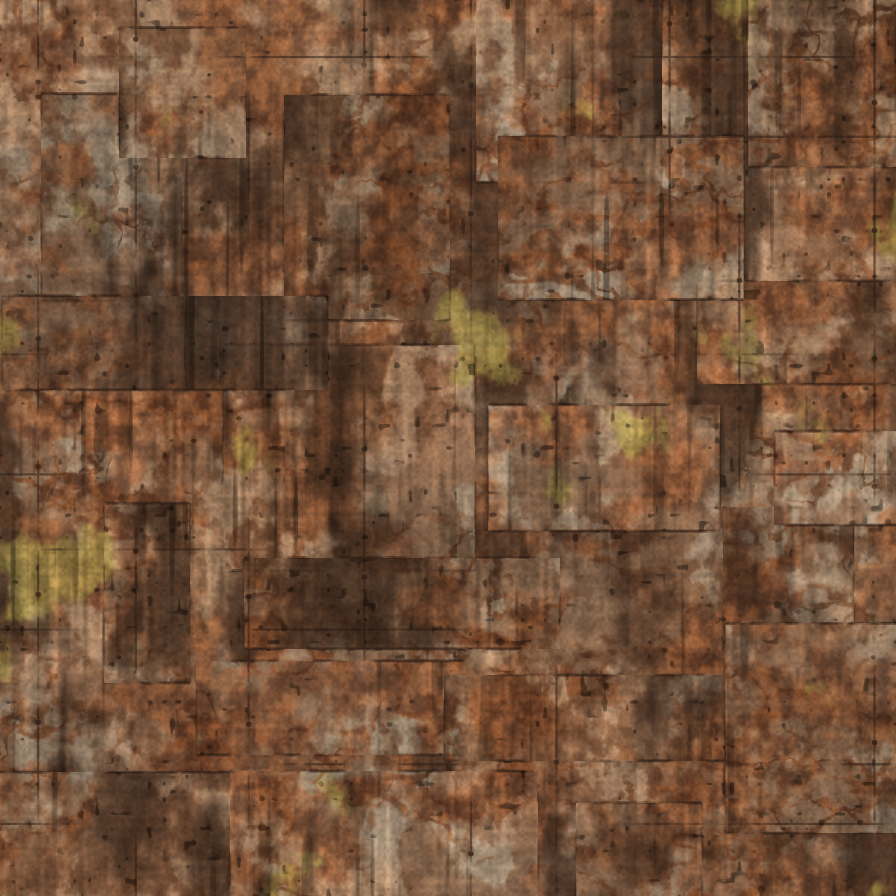
This texture is drawn by a Shadertoy shader. Its source:

```glsl
// Weathered rusty metal: patched panels, pale flaking paint, rust veins, streaks and seams.

float hash(vec2 p) {
    vec3 q = fract(p.xyx * 0.1031);
    q += dot(q, q.yzx + 33.33);
    return fract((q.x + q.y) * q.z);
}

float noise(vec2 p) {
    vec2 i = floor(p), f = fract(p);
    f = f * f * (3.0 - 2.0 * f);
    return mix(mix(hash(i), hash(i + vec2(1, 0)), f.x),
               mix(hash(i + vec2(0, 1)), hash(i + vec2(1, 1)), f.x), f.y);
}

float fbm(vec2 p) {
    float sum = 0.0, amp = 0.52;
    for (int i = 0; i < 5; i++) {
        sum += amp * noise(p);
        p = mat2(0.8, 0.6, -0.6, 0.8) * p * 2.1 + 17.3;
        amp *= 0.5;
    }
    return sum;
}

// Thin wandering lines along the mid level of a noise field
float veins(vec2 p, float width) {
    vec2 warp = vec2(fbm(p * 1.3 + 40.0), fbm(p * 1.3 + 71.0)) - 0.5;
    float level = noise(p + 1.6 * warp) * 0.8 + 0.2 * noise(p * 3.7);
    return smoothstep(width, width * 0.25, abs(level - 0.5));
}

float line(float d, float width) {
    return smoothstep(width, width * 0.3, abs(d));
}

void mainImage(out vec4 fragColor, in vec2 fragCoord) {
    vec2 p = fragCoord / iResolution.xy;
    float wear = fbm(p * vec2(30.0, 34.0) + 5.0);

    // Overlapping rectangular panels, each with its own tone and rust
    float tone = 0.0, rusty = 0.55, grey = 0.3, seam = 0.0;
    vec2 shift = vec2(3.0);
    for (int i = 0; i < 20; i++) {
        float k = float(i);
        vec2 centre = fract(vec2(0.37, 0.21) + k * vec2(0.7549, 0.5698));
        vec2 size = mix(vec2(0.04, 0.04), vec2(0.19, 0.13),
                        vec2(hash(vec2(k, 3.0)), hash(vec2(k, 8.0))));
        vec2 d = abs(p - centre) - size;
        float box = max(d.x, d.y);
        float inside = smoothstep(0.002, -0.002, box + 0.006 * (wear - 0.5));
        tone = mix(tone, hash(vec2(k, 11.0)) - 0.5, inside * 0.8);
        rusty = mix(rusty, hash(vec2(k, 17.0)), inside * 0.8);
        grey = mix(grey, hash(vec2(k, 23.0)), inside * 0.8);
        if (box < 0.0) shift = vec2(k * 3.7, k * 5.3);
        float rim = max(line(d.y, 0.0025) * step(d.x, 0.0),
                        0.6 * line(d.x, 0.002) * step(d.y, 0.0));
        seam = max(seam * (1.0 - 0.6 * inside), rim * smoothstep(0.38, 0.6, wear));
    }
    vec2 q = p + shift;

    // Brown ground with tan and grey clouds
    float cloud = fbm(q * 6.0);
    float fine = fbm(q * vec2(75.0, 60.0));
    vec3 col = mix(vec3(0.45, 0.30, 0.20), vec3(0.57, 0.42, 0.31),
                   smoothstep(0.3, 0.7, cloud * 0.6 + fine * 0.4));
    float greyCloud = smoothstep(0.35, 0.65, fbm(p * 5.0 + 30.0) + 0.25 * (grey - 0.5));
    col = mix(col, vec3(0.47, 0.38, 0.30), 0.6 * greyCloud);

    // Pale paint left in ragged flakes
    float flake = fbm(q * vec2(24.0, 17.0) + 9.0) + 0.35 * (fbm(p * 5.0 + 60.0) - 0.5);
    flake = smoothstep(0.47, 0.58, flake + 0.12 * (fine - 0.5));
    vec3 paint = mix(vec3(0.66, 0.53, 0.41), vec3(0.60, 0.54, 0.46), greyCloud);
    col = mix(col, paint, 0.72 * flake);

    // Rust blooms and crossing veins
    float bloom = smoothstep(0.48, 0.64, fbm(q * vec2(13.0, 17.0) + 80.0) + 0.16 * (rusty - 0.5));
    vec3 rust = mix(vec3(0.37, 0.21, 0.13), vec3(0.54, 0.31, 0.17), smoothstep(0.3, 0.7, fine));
    col = mix(col, rust, 0.6 * bloom);
    float web = max(veins(q * vec2(12.0, 17.0), 0.085),
                    0.85 * veins(q * vec2(27.0, 23.0) + 50.0, 0.11));
    float webArea = smoothstep(0.36, 0.58, fbm(p * 6.0 + 14.0) + 0.3 * (rusty - 0.5));
    col = mix(col, rust * 0.88, web * webArea * smoothstep(0.25, 0.55, wear) * 0.8);

    // Soot stains dragged downwards and rare yellow paint
    float stain = smoothstep(0.52, 0.72, fbm(q * vec2(11.0, 4.5) + 24.0) + 0.2 * (wear - 0.5));
    col = mix(col, vec3(0.25, 0.17, 0.12), 0.75 * stain);
    float yellow = smoothstep(0.70, 0.78, fbm(p * vec2(11.0, 8.0) + 133.0));
    col = mix(col, vec3(0.62, 0.56, 0.27), 0.6 * yellow);

    // Brushed streaks: mostly vertical, some horizontal
    float upright = noise(vec2(q.x * 210.0, q.y * 6.0)) + noise(vec2(q.x * 95.0, q.y * 4.0)) - 1.0;
    float level = noise(vec2(q.x * 9.0, q.y * 190.0)) - 0.5;
    float streaky = smoothstep(0.3, 0.7, fbm(p * 4.0 + 90.0));
    col *= 1.0 + 0.20 * upright * (0.4 + streaky) + 0.13 * level;
    float drip = smoothstep(0.74, 0.9, noise(vec2(q.x * 130.0, q.y * 8.0 + 7.0)));
    col *= 1.0 - 0.35 * drip * streaky;

    // Broken long seams with rivets
    float rivet = 0.0;
    for (int i = 0; i < 9; i++) {
        float k = float(i);
        float x = (k + 0.2 + 0.6 * hash(vec2(k, 41.0))) / 9.0;
        float y = (k + 0.2 + 0.6 * hash(vec2(k, 47.0))) / 9.0;
        float gapX = smoothstep(0.42, 0.6, noise(vec2(k * 9.0, p.y * 6.0)));
        float gapY = smoothstep(0.5, 0.65, noise(vec2(p.x * 5.0, k * 7.0 + 3.0)));
        float broken = smoothstep(0.25, 0.55, wear);
        seam = max(seam, 0.85 * broken * max(line(p.x - x, 0.002) * gapX,
                                            line(p.y - y, 0.002) * gapY));
        vec2 r = vec2(p.x - x, (fract(p.y * 7.0 + hash(vec2(k, 53.0))) - 0.5) / 7.0);
        rivet = max(rivet, smoothstep(0.0042, 0.002, length(r)) * gapX);
    }
    col = mix(col, vec3(0.17, 0.11, 0.08), max(seam * 0.65, rivet * 0.8));

    // Pits, panel tone and fine grain
    float pit = smoothstep(0.80, 0.92, noise(q * 120.0)) * smoothstep(0.45, 0.6, wear);
    col *= 1.0 - 0.4 * pit;
    col *= 1.0 + 0.26 * tone + 0.35 * (fine - 0.5) + 0.16 * (noise(p * 300.0) - 0.5);
    fragColor = vec4(clamp(col * 1.03, 0.0, 1.0), 1.0);
}
```
